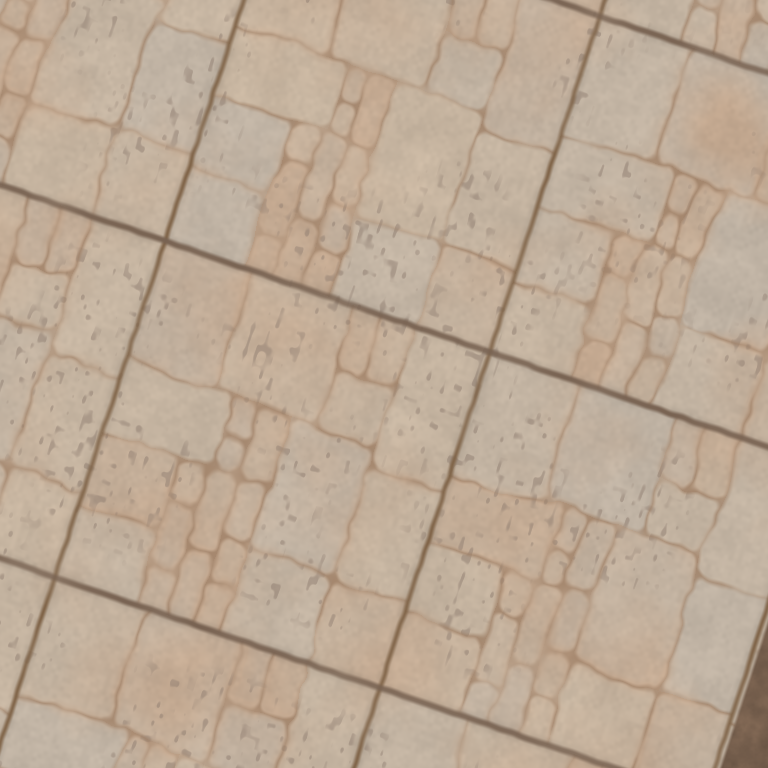
Give the GLSL for this texture, as a Shadertoy shader.

```glsl
// Tilted paving of cast stone slabs, each split into the same pattern of blocks.
// Successive straight cuts narrow a box down to the block under the point;
// hashed noise bends the joints, tints the blocks and adds stains and pits.

float hash(vec2 p) {
    vec3 q = fract(p.xyx * 0.1031);
    q += dot(q, q.yzx + 33.33);
    return fract((q.x + q.y) * q.z);
}

float noise(vec2 p) {
    vec2 i = floor(p), f = fract(p);
    f = f * f * (3.0 - 2.0 * f);
    return mix(mix(hash(i), hash(i + vec2(1, 0)), f.x),
               mix(hash(i + vec2(0, 1)), hash(i + vec2(1, 1)), f.x), f.y);
}

float fbm(vec2 p) {
    float sum = 0.0, amp = 0.53;
    for (int i = 0; i < 4; i++) {
        sum += amp * noise(p);
        p = mat2(1.6, 1.2, -1.2, 1.6) * p + 17.3;
        amp *= 0.5;
    }
    return sum;
}

// Each cut keeps the side of the box that holds p; true means the far side
bool cutX(vec2 p, float x, inout vec4 box) {
    bool beyond = p.x > x;
    if (beyond) box.x = x; else box.z = x;
    return beyond;
}

bool cutY(vec2 p, float y, inout vec4 box) {
    bool beyond = p.y > y;
    if (beyond) box.y = y; else box.w = y;
    return beyond;
}

// Block of the slab that contains p, as (min, max) corners
vec4 blockAt(vec2 p) {
    vec4 box = vec4(-1, -1, 2, 2);
    if (cutX(p, 0.775, box)) {
        if (cutY(p, 0.41, box)) cutY(p, 0.75, box);
    } else if (!cutY(p, 0.355, box)) {
        if (cutX(p, 0.28, box) && cutX(p, 0.585, box) && !cutY(p, 0.18, box))
            cutX(p, 0.675, box);
    } else if (cutX(p, 0.505, box)) {
        cutY(p, 0.75, box);
    } else if (!cutY(p, 0.565, box)) {
        if (cutX(p, 0.345, box) && !cutX(p, 0.415, box)) cutY(p, 0.47, box);
    } else if (!cutX(p, 0.25, box)) {
        cutY(p, 0.78, box);
    } else if (!cutX(p, 0.335, box)) {
        if (cutY(p, 0.68, box)) cutY(p, 0.88, box);
    } else if (!cutX(p, 0.42, box)) {
        cutY(p, 0.8, box);
    } else if (cutY(p, 0.74, box)) {
        cutY(p, 0.87, box);
    }
    return box;
}

// Coverage of a soft line of half width w at distance d
float line(float d, float w, float soft) {
    return 1.0 - smoothstep(w - soft, w + soft, d);
}

void mainImage(out vec4 fragColor, in vec2 fragCoord) {
    // Slab coordinates: x along a row, y down a column, one unit per slab
    vec2 uv = fragCoord / iResolution.xy;
    vec2 q = vec2(uv.x, 1.0 - uv.y) - vec2(0.2148, 0.3138);
    vec2 t = vec2(dot(q, vec2(2.126, 0.696)), dot(q, vec2(-0.702, 2.056)));
    float px = 2.2 / min(iResolution.x, iResolution.y);
    vec2 slab = floor(t), p = fract(t);

    // Wavy joints between blocks
    vec2 bend = vec2(noise(t * 6.0 + 3.0), noise(t * 6.0 + 41.0)) - 0.5;
    vec2 rough = vec2(noise(t * 27.0 + 9.0), noise(t * 27.0 + 67.0)) - 0.5;
    vec2 w = p + 0.03 * bend + 0.013 * rough;
    vec4 box = blockAt(w);
    vec2 edge = min(w - box.xy, box.zw - w);
    float d = 0.03 - length(max(0.03 - edge, 0.0));
    vec2 id = floor((box.xy + box.zw) * 50.0) + slab * 131.0 + 500.0;

    // Block colour: cool ivory to cream, with peach stains
    float cloud = fbm(t * 4.0 + 20.0);
    vec3 color = mix(vec3(0.752, 0.703, 0.645), vec3(0.778, 0.708, 0.627), hash(id));
    vec2 size = min(box.zw, 1.0) - max(box.xy, 0.0);
    float narrow = 1.0 - smoothstep(0.09, 0.2, min(size.x, size.y));
    vec2 c = p - vec2(0.44, 0.16);
    float peach = 0.4 * narrow + 0.45 * step(0.85, hash(id + 7.0))
        + (0.3 + 0.6 * hash(slab + 50.0)) * exp(-28.0 * dot(c, c))
        + 0.7 * line(d, 0.012, 0.016) * cloud + 1.3 * (cloud - 0.5);
    color = mix(color, vec3(0.765, 0.66, 0.565), clamp(peach, 0.0, 1.0));

    // Mottling, grain and clustered pits
    color *= 1.0 + 0.09 * (fbm(t * 11.0 + 5.0) - 0.5) + 0.045 * (noise(t * 75.0) - 0.5);
    float pits = smoothstep(0.72, 0.92, noise(t * vec2(62, 40) + 80.0));
    pits *= smoothstep(0.42, 0.75, noise(t * 5.0 + 30.0));
    color = mix(color, vec3(0.56, 0.49, 0.44), 0.5 * pits);

    // Thin joints, worn and partly filled
    float wear = smoothstep(0.2, 0.8, noise(t * 13.0 + 60.0));
    color = mix(color, vec3(0.62, 0.5, 0.4), line(d, 0.004, 0.005 + px) * (0.3 + 0.5 * wear));

    // Deep grooves between slabs, with a faint dirty rim
    vec2 g = abs(fract(t + 0.5 + 0.004 * rough) - 0.5);
    color *= 1.0 - 0.07 * line(min(g.x, g.y), 0.015, 0.015);
    float depth = 0.75 + 0.25 * noise(t * 9.0 + 12.0);
    color = mix(color, vec3(0.5, 0.39, 0.28), line(g.x, 0.0065, 0.004 + px) * depth);
    color = mix(color, vec3(0.47, 0.385, 0.32), line(g.y, 0.0085, 0.004 + px) * depth);

    // Bare ground past the right end of the paving
    vec3 ground = vec3(0.46, 0.37, 0.3) * (0.85 + 0.3 * fbm(t * 25.0));
    color = mix(color, ground, smoothstep(-0.004 - px, 0.004 + px, t.x - 2.015));

    fragColor = vec4(color, 1.0);
}
```
